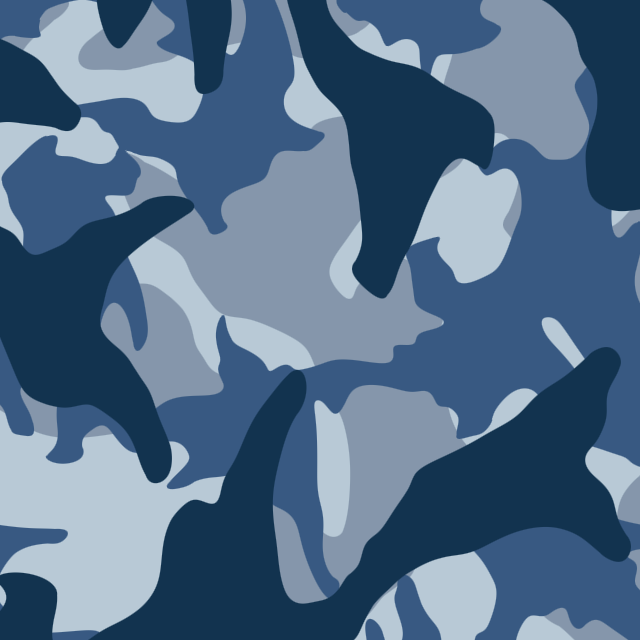
A Shadertoy shader for this pattern:

```glsl
// Four-tone blue camouflage: layers of branching, wavy-edged patches.
const vec3 PALE  = vec3(0.72, 0.79, 0.84);
const vec3 GREY  = vec3(0.52, 0.59, 0.67);
const vec3 BLUE  = vec3(0.22, 0.35, 0.51);
const vec3 NAVY  = vec3(0.07, 0.20, 0.31);

// Per layer: cell size, core radius, tip radius (radii in cells), edge roughness
const vec4 GREY_SHAPE = vec4(0.42, 0.24, 0.10, 0.75);
const vec4 BLUE_SHAPE = vec4(0.38, 0.17, 0.05, 1.00);
const vec4 NAVY_SHAPE = vec4(0.48, 0.14, 0.06, 0.62);
const int GREY_LIMBS = 3;
const int BLUE_LIMBS = 5;
const int NAVY_LIMBS = 3;

const float LIMB_MIN = 0.32;     // shortest limb, in cells
const float LIMB_MAX = 0.64;     // longest limb, in cells
const float JITTER   = 0.40;     // spread of patch centres, in cells
const float FILLET   = 0.13;     // rounding where limbs meet
const float WARP     = 0.50;     // strength of the wavy distortion
const float WARP_FREQUENCY = 11.0;
const float TAU = 6.2831853;

vec3 hash3(vec3 p) {
    p = fract(p * vec3(0.1031, 0.1030, 0.0973));
    p += dot(p, p.yxz + 33.33);
    return fract((p.xxy + p.yxx) * p.zyx);
}

float smoothUnion(float a, float b) {
    float h = max(FILLET - abs(a - b), 0.0) / FILLET;
    return min(a, b) - 0.25 * FILLET * h * h;
}

// Layered sines bend the limbs and ripple their outlines.
vec2 warp(vec2 p, float roughness, float seed) {
    const mat2 turn = mat2(0.80, 0.60, -0.60, 0.80);
    float frequency = WARP_FREQUENCY;
    float strength = WARP;
    for (int i = 0; i < 4; i++) {
        p = turn * p;
        p += strength / frequency * sin(frequency * p.yx + seed * vec2(1.7, 2.9));
        frequency *= 1.93;
        strength *= roughness;
    }
    return p;
}

// Distance to a limb that tapers from the origin to its tip
float limb(vec2 p, vec2 tip, vec2 radii) {
    float t = clamp(dot(p, tip) / dot(tip, tip), 0.0, 1.0);
    return length(p - tip * t) - mix(radii.x, radii.y, t);
}

// One branching patch per jittered cell, merged with its neighbours
float patches(vec2 uv, vec4 shape, int limbs, float seed) {
    vec2 p = warp(uv, shape.w, seed) / shape.x + seed;
    vec2 cell = floor(p);
    float d = 1.0;
    for (int y = -1; y <= 1; y++)
    for (int x = -1; x <= 1; x++) {
        vec2 id = cell + vec2(x, y);
        vec3 rnd = hash3(vec3(id + 50.0, seed));
        vec2 local = p - id - 0.5 - JITTER * (rnd.xy - 0.5);
        for (int i = 0; i < limbs; i++) {
            vec3 r = hash3(vec3(id + 90.0, seed + 7.0 * float(i + 1)));
            float angle = TAU * (rnd.z + (float(i) + 0.6 * r.x) / float(limbs));
            vec2 tip = mix(LIMB_MIN, LIMB_MAX, r.y) * vec2(cos(angle), sin(angle));
            d = smoothUnion(d, limb(local, tip, shape.yz));
        }
    }
    return d;
}

// Antialiased coverage of a distance field
float fill(float d) {
    float w = max(fwidth(d), 1e-5);
    return clamp(0.5 - d / w, 0.0, 1.0);
}

void mainImage(out vec4 fragColor, in vec2 fragCoord) {
    vec2 uv = fragCoord / iResolution.y;

    // Paint from the pale ground up to the dark top layer.
    vec3 color = PALE;
    color = mix(color, GREY, fill(patches(uv, GREY_SHAPE, GREY_LIMBS, 3.3)));
    color = mix(color, BLUE, fill(patches(uv, BLUE_SHAPE, BLUE_LIMBS, 11.6)));
    color = mix(color, NAVY, fill(patches(uv, NAVY_SHAPE, NAVY_LIMBS, 23.2)));
    fragColor = vec4(color, 1.0);
}
```
